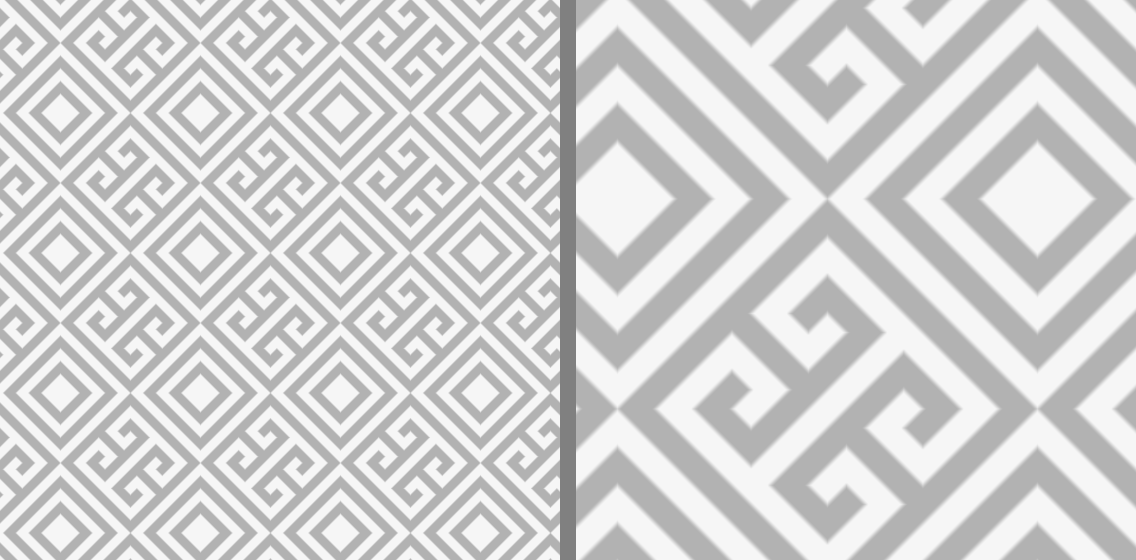
Left, the full canvas; right, a detail of the centre.
Reproduce this pattern procedurally as a Shadertoy shader.

```glsl
float boxDistance(vec2 p, vec2 center, vec2 halfSize) {
    vec2 d = abs(p - center) - halfSize;
    return length(max(d, 0.0)) + min(max(d.x, d.y), 0.0);
}

// Two nested square rings, plus the frames of the neighbouring cells
float nestedSquares(vec2 q) {
    float m = max(q.x, q.y);
    float rings = min(abs(m - 2.0), abs(m - 4.0)) - 0.5;
    return min(rings, 5.5 - m);
}

// Framed meander: a bar curling inward at both ends, hung from the frame by a stem
float greekKey(vec2 q) {
    float m = max(q.x, q.y);
    float frame = abs(m - 5.0) - 0.5;
    float bar = boxDistance(q, vec2(0.0, 1.0), vec2(3.5, 0.5));
    float side = boxDistance(q, vec2(3.0, 2.0), vec2(0.5, 1.5));
    float tip = boxDistance(q, vec2(2.5, 3.0), vec2(1.0, 0.5));
    float stem = boxDistance(q, vec2(0.0, 3.0), vec2(0.5, 2.5));
    return min(min(frame, stem), min(bar, min(side, tip)));
}

void mainImage(out vec4 fragColor, in vec2 fragCoord) {
    // Four repeats each way, turned 45 degrees; each cell is 11 line widths across
    vec2 p = 4.0 * fragCoord / iResolution.xy - vec2(0.432, 0.193);
    vec2 diagonal = 11.0 * vec2(p.x + p.y, p.y - p.x);
    vec2 cell = floor(diagonal / 11.0 + 0.5);
    vec2 q = abs(diagonal - 11.0 * cell);

    // The two motifs alternate as a checkerboard
    bool isKey = mod(cell.x + cell.y, 2.0) > 0.5;
    float d = isKey ? greekKey(q) : nestedSquares(q);

    // Soft edge, never narrower than a pixel
    float edge = max(0.12, 44.0 / min(iResolution.x, iResolution.y));
    float ink = 1.0 - smoothstep(-edge, edge, d);
    fragColor = vec4(mix(vec3(0.965), vec3(0.698), ink), 1.0);
}
```
